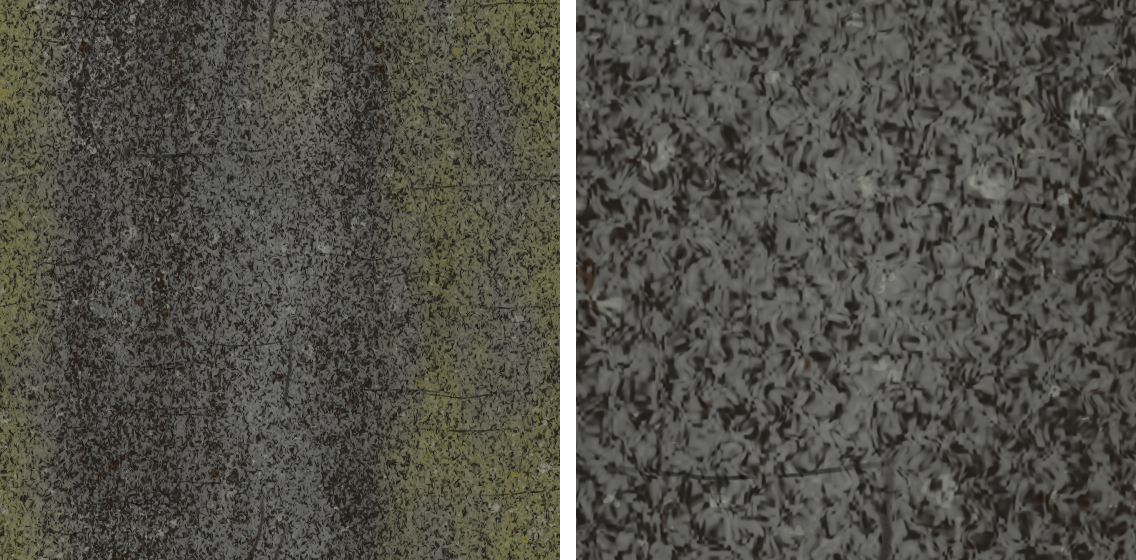
Left, the full canvas; right, a detail of the centre.
Reproduce this texture procedurally as a Shadertoy shader.

```glsl
// Weathered bark: soft upright bands of grey, soot and green algae under a fine
// grain of plates and gaps, with lichen spots, rust flecks, cracks and scratches.
// All noise lives on wrapped integer lattices, so the square tiles.
#define GRAIN_REPS vec2(225.0, 165.0)
#define GRAIN_CONTRAST 0.75
#define GAP_LEVEL 0.37
#define GAP_SOOT 0.13
#define GAP_SOFTNESS 0.18
#define CRACKS 26
#define SCRATCHES 8
#define GAP_COLOR vec3(0.165, 0.155, 0.135)
#define GREY_COLOR vec3(0.362, 0.362, 0.350)
#define ALGAE_COLOR vec3(0.382, 0.376, 0.260)
#define LICHEN_COLOR vec3(0.51, 0.52, 0.48)
#define RUST_COLOR vec3(0.17, 0.11, 0.07)

// Integer hash: three values from 0 to 1 for a lattice cell and a seed
vec3 hash3(vec2 cell, int seed) {
    uvec3 v = uvec3(ivec3(ivec2(cell), seed)) * 1664525u + 1013904223u;
    v.x += v.y * v.z; v.y += v.z * v.x; v.z += v.x * v.y;
    v ^= v >> 16u;
    v.x += v.y * v.z; v.y += v.z * v.x; v.z += v.x * v.y;
    return vec3(v >> 8u) / 16777216.0;
}

// Value noise that wraps after reps cells
float noise(vec2 uv, vec2 reps, int seed) {
    vec2 p = uv * reps, i = floor(p), f = p - i;
    f = f * f * (3.0 - 2.0 * f);
    vec2 a = mod(i, reps), b = mod(i + 1.0, reps);
    return mix(mix(hash3(a, seed).x, hash3(vec2(b.x, a.y), seed).x, f.x),
               mix(hash3(vec2(a.x, b.y), seed).x, hash3(b, seed).x, f.x), f.y);
}

float fbm(vec2 uv, vec2 reps, int seed) {
    float sum = 0.0, amp = 0.533;
    for (int k = 0; k < 4; k++) {
        sum += amp * noise(uv, reps, seed + k);
        reps *= 2.0;
        amp *= 0.5;
    }
    return sum;
}

// Upright band around a centre, measured across the wrapped edge
float band(float x, float centre, float halfWidth, float soft) {
    float d = abs(fract(x - centre + 0.5) - 0.5);
    return 1.0 - smoothstep(halfWidth - soft, halfWidth + soft, d);
}

// Ragged scattered blobs, one candidate per cell
float spots(vec2 uv, float reps, float density, int seed) {
    vec2 ragged = vec2(noise(uv, vec2(reps * 4.0), seed + 1),
                       noise(uv, vec2(reps * 4.0), seed + 2)) - 0.5;
    vec2 p = uv * reps + 0.45 * ragged, base = floor(p);
    float mask = 0.0;
    for (int k = 0; k < 9; k++) {
        vec2 cell = base + vec2(k % 3, k / 3) - 1.0;
        vec3 h = hash3(mod(cell, reps), seed);
        float size = fract(h.x * 91.7);
        float radius = mix(0.13, 0.48, size * size);
        float d = length((p - cell - h.xy) * vec2(1.0, 1.2));
        float blob = 1.0 - smoothstep(radius - 0.12, radius + 0.08, d);
        mask = max(mask, blob * step(h.z, density));
    }
    return mask;
}

// Tapered stroke along x with a slope and a bend
float stroke(vec2 d, float halfLength, float width, float slope, float bend) {
    float t = d.x / halfLength;
    float taper = max(0.0, 1.0 - t * t);
    float off = abs(d.y - slope * d.x - bend * t * t);
    return taper * (1.0 - smoothstep(width * 0.3, width * 1.4, off));
}

void mainImage(out vec4 fragColor, in vec2 fragCoord) {
    vec2 uv = fragCoord / iResolution.xy;

    // Broad zones
    float x = uv.x + 0.09 * (fbm(uv, vec2(5.0, 3.0), 1) - 0.5);
    float streak = fbm(uv, vec2(14.0, 2.0), 10);
    float cloud = fbm(uv, vec2(7.0, 6.0), 20);
    float algae = band(x, 0.89, 0.20, 0.07) * smoothstep(0.18, 0.62, cloud * 0.6 + streak * 0.4);
    float upper = smoothstep(0.55, 0.95, uv.y) * smoothstep(1.0, 0.95, uv.y);
    algae = max(algae, 0.4 * band(x, 0.52, 0.05, 0.04) * upper);
    float soot = max(band(x, 0.25, 0.14, 0.05), band(x, 0.635, 0.055, 0.05));
    soot *= smoothstep(0.15, 0.65, streak * 0.65 + cloud * 0.35);
    soot = max(soot, 0.6 * smoothstep(0.52, 0.75, streak) * (1.0 - 0.6 * algae));

    // Grain: pale plates parted by dark gaps, bent off the lattice
    vec2 bent = uv + 0.006 * (vec2(noise(uv, vec2(95.0), 33), noise(uv, vec2(95.0), 34)) - 0.5);
    float coarse = noise(bent, GRAIN_REPS, 30);
    float fine = noise(bent, GRAIN_REPS * 2.0, 31);
    float patchy = noise(bent, vec2(105.0, 74.0), 32);
    float grain = 0.42 * coarse + 0.42 * fine + 0.16 * patchy;
    float level = GAP_LEVEL + GAP_SOOT * soot - 0.03 * algae;
    float plate = smoothstep(level - GAP_SOFTNESS, level + GAP_SOFTNESS, grain);
    vec3 plateColor = mix(GREY_COLOR, ALGAE_COLOR, algae) * (1.0 - 0.16 * soot);
    plateColor *= 1.0 + GRAIN_CONTRAST * (grain - 0.5) + 0.25 * (cloud - 0.5);
    float brown = soot * smoothstep(0.45, 0.75, fbm(uv, vec2(18.0, 14.0), 40));
    vec3 gapColor = mix(GAP_COLOR, RUST_COLOR, 0.6 * brown) * (0.75 + 0.5 * fine);
    vec3 color = mix(gapColor, plateColor, plate);

    // Lichen crust, clustered in two zones
    float low = smoothstep(0.0, 0.06, uv.y) * (1.0 - smoothstep(0.2, 0.38, uv.y));
    float crust = max(band(x, 0.20, 0.09, 0.05), band(x, 0.97, 0.05, 0.04) * low);
    crust = 0.06 + 0.6 * crust * smoothstep(0.36, 0.6, cloud);
    float lichen = max(spots(uv, 38.0, crust * 0.5, 50), spots(uv, 95.0, crust, 54));
    color = mix(color, LICHEN_COLOR * (0.6 + 0.7 * grain), lichen * (0.15 + 0.55 * plate));

    // Rust blotches and yellow specks
    float rust = spots(uv, 44.0, 0.02 + 0.05 * soot, 60);
    color = mix(color, RUST_COLOR * (0.5 + fine), 0.7 * rust);
    float speck = spots(uv, 64.0, 0.025 * algae, 64);
    color = mix(color, vec3(0.50, 0.46, 0.17), 0.65 * speck);

    // Level cracks, mostly over the sooty side, broken up by the grain
    float wave = 0.02 * (fbm(uv, vec2(12.0, 20.0), 70) - 0.5);
    float crack = 0.0;
    for (int k = 0; k < CRACKS; k++) {
        vec3 h = hash3(vec2(k, 3), 71);
        vec2 centre = vec2(0.08 + 0.5 * h.x + 0.4 * step(0.75, h.z), h.y);
        vec2 d = fract(uv - centre + 0.5) - 0.5;
        crack = max(crack, stroke(d + vec2(0.0, wave), 0.03 + 0.1 * h.z, 0.0018, 0.16 * (h.x - 0.5), 0.004));
    }
    color *= 1.0 - 0.55 * crack * smoothstep(0.25, 0.65, 0.6 * patchy + 0.4 * coarse);

    // Steep bent scratches, pale or dark
    for (int k = 0; k < SCRATCHES; k++) {
        vec3 h = hash3(vec2(k, 9), 80);
        vec2 d = fract(uv - vec2(0.05 + 0.6 * h.x, h.y) + 0.5) - 0.5;
        float mark = stroke(d.yx + vec2(0.0, wave), 0.05 + 0.07 * h.z, 0.0035, 0.7 * (h.z - 0.3), 0.03 * (h.y - 0.5));
        vec3 tint = k % 2 == 0 ? LICHEN_COLOR * 0.9 : GAP_COLOR * 0.8;
        color = mix(color, tint, 0.75 * mark * smoothstep(0.25, 0.55, grain));
    }
    fragColor = vec4(color, 1.0);
}
```
